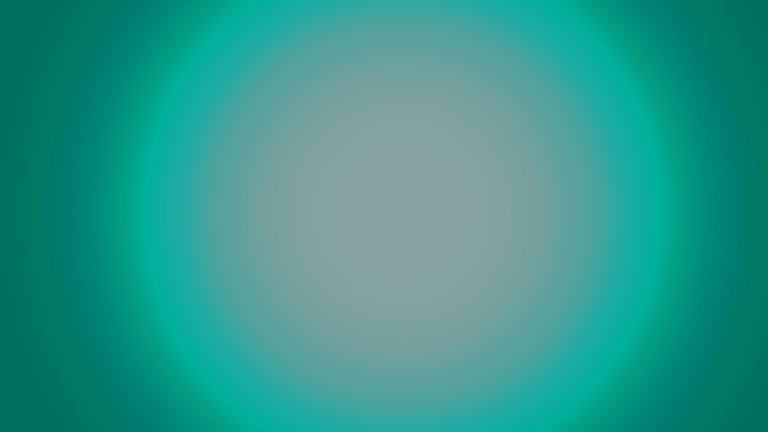
Write a Shadertoy shader that draws this background.

```glsl
// A soft radial glow: grey-teal core, bright turquoise ring, deep green rim.
// Colour stops are blended along the distance from the glow centre, and
// gradient noise along the radius adds faint concentric banding.

const vec2 GLOW_CENTER = vec2(0.042, 0.009); // from canvas middle, in heights
const float BAND_FREQUENCY = 26.0;           // noise cells per canvas height
const float BAND_STRENGTH = 0.025;
const float BAND_START = 0.56;               // banding fades in from here
const float BAND_FULL = 0.68;

// Radii are in canvas heights; each one pairs with a colour below.
const int STOP_COUNT = 12;
const float STOP_RADIUS[STOP_COUNT] = float[](
    0.0, 0.20, 0.31, 0.444, 0.514, 0.555,
    0.595, 0.645, 0.72, 0.773, 0.838, 0.94);
const vec3 STOP_COLOR[STOP_COUNT] = vec3[](
    vec3(0.54, 0.63, 0.63),
    vec3(0.525, 0.63, 0.63),
    vec3(0.46, 0.63, 0.62),
    vec3(0.30, 0.64, 0.61),
    vec3(0.13, 0.67, 0.64),
    vec3(0.06, 0.68, 0.63),
    vec3(0.00, 0.695, 0.61),
    vec3(0.00, 0.625, 0.51),
    vec3(0.00, 0.53, 0.47),
    vec3(0.00, 0.49, 0.44),
    vec3(0.00, 0.475, 0.39),
    vec3(0.00, 0.44, 0.365));

// Random slope in -1..1 for a lattice point.
float hashSlope(float cell) {
    return fract(sin(cell * 127.1) * 437.58) * 2.0 - 1.0;
}

// One-dimensional gradient noise.
float gradientNoise(float x) {
    float cell = floor(x);
    float t = x - cell;
    float fade = t * t * t * (t * (t * 6.0 - 15.0) + 10.0);
    return mix(hashSlope(cell) * t, hashSlope(cell + 1.0) * (t - 1.0), fade);
}

// Piecewise blend through the colour stops.
vec3 radialRamp(float radius) {
    vec3 color = STOP_COLOR[0];
    for (int i = 1; i < STOP_COUNT; i++) {
        float inner = STOP_RADIUS[i - 1];
        float blend = clamp((radius - inner) / (STOP_RADIUS[i] - inner), 0.0, 1.0);
        color = mix(color, STOP_COLOR[i], blend);
    }
    return color;
}

void mainImage(out vec4 fragColor, in vec2 fragCoord) {
    vec2 position = (fragCoord - 0.5 * iResolution.xy) / iResolution.y;
    float radius = length(position - GLOW_CENTER);

    vec3 color = radialRamp(radius);

    // Faint rings that drift between green and blue on the outer slope.
    float band = gradientNoise(radius * BAND_FREQUENCY)
               * smoothstep(BAND_START, BAND_FULL, radius);
    color += BAND_STRENGTH * band * vec3(0.0, 0.4, -1.0);

    fragColor = vec4(clamp(color, 0.0, 1.0), 1.0);
}
```
